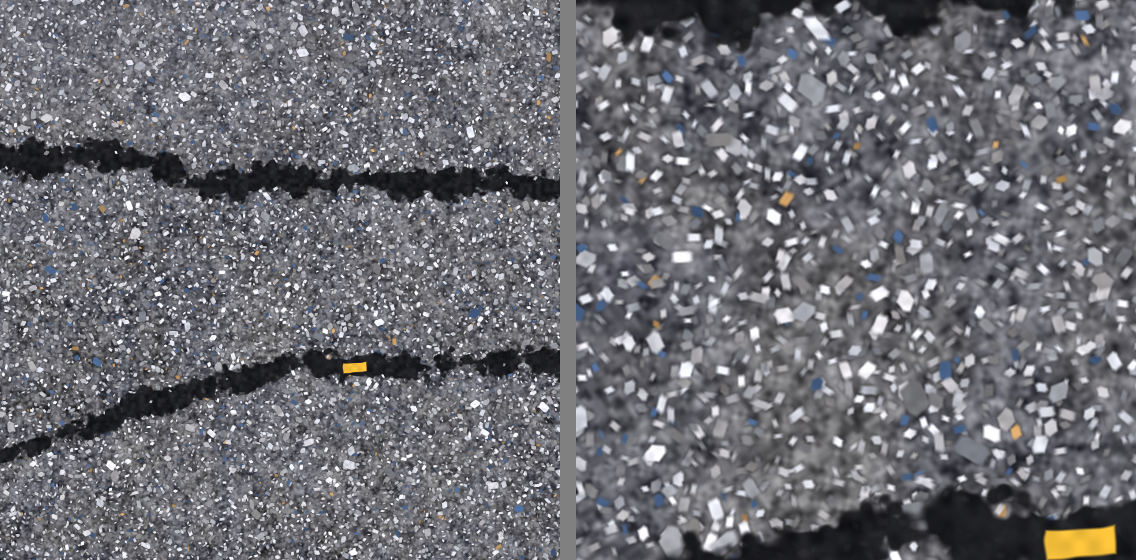
Left: the whole. Right: its middle third, enlarged.
Reproduce this texture procedurally as a Shadertoy shader.

```glsl
#define BINDER vec3(0.385, 0.385, 0.408)
#define TAR vec3(0.075, 0.077, 0.088)
#define STONE_TINT vec3(0.985, 0.988, 1.025)
#define TAN_STONE vec3(0.86, 0.68, 0.45)
#define BLUE_STONE vec3(0.27, 0.35, 0.48)
#define SCRAP_YELLOW vec3(0.96, 0.75, 0.23)
#define FINE_CELLS 112.0
#define MEDIUM_CELLS 72.0
#define COARSE_CELLS 42.0
#define EDGE_SOFTNESS 0.0013
#define CRACK_WIDTH 0.023
#define SCRAP_CENTER vec2(0.634, 0.344)

vec4 hash4(vec2 p) {
    vec4 q = fract(p.xyxy * vec4(0.1031, 0.1030, 0.0973, 0.1099));
    q += dot(q, q.wzxy + 33.33);
    return fract((q.xxyz + q.yzzw) * q.zywx);
}

float noise(vec2 p) {
    vec2 i = floor(p), f = fract(p);
    f = f * f * (3.0 - 2.0 * f);
    float low = mix(hash4(i).x, hash4(i + vec2(1, 0)).x, f.x);
    float high = mix(hash4(i + vec2(0, 1)).x, hash4(i + vec2(1, 1)).x, f.x);
    return mix(low, high, f.y);
}

vec2 rotate(vec2 p, float angle) {
    float c = cos(angle), s = sin(angle);
    return vec2(c * p.x + s * p.y, c * p.y - s * p.x);
}

float softEdge(float d) {
    float blur = max(EDGE_SOFTNESS, 0.6 / iResolution.y);
    return smoothstep(blur, -blur, d);
}

vec3 stoneColor(float tone, float kind) {
    vec3 color = tone * STONE_TINT;
    color = mix(color, BLUE_STONE * (0.6 + 0.7 * tone), step(kind, 0.045));
    color = mix(color, TAN_STONE * (0.5 + 0.5 * tone), step(0.986, kind));
    return color + vec3(0.03, 0.0, -0.03) * (kind - 0.5);
}

// Scatters angular chips, one per grid cell, over the given color
vec3 addStones(vec3 color, vec2 uv, float cells, float density, float seed) {
    vec2 cell = floor(uv * cells);
    for (int y = -1; y <= 1; y++)
    for (int x = -1; x <= 1; x++) {
        vec2 id = cell + vec2(x, y);
        vec4 place = hash4(id + seed);
        vec4 look = hash4(id + seed + 371.0);
        if (place.w > density) continue;
        vec2 radii = mix(0.27, 0.52, look.x * look.x) * vec2(1.0, mix(0.42, 0.85, look.y));
        vec2 q = rotate(uv * cells - id - place.xy, 6.2832 * place.z) / radii;
        float skew = look.y - 0.4;
        float shape = max(length(q), 1.2 * max(abs(q.x + skew * q.y), abs(q.y))) - 1.0;
        float d = shape * radii.y / cells;
        color *= 1.0 - 0.12 * smoothstep(0.003, 0.0, d);
        float tone = mix(0.44, 1.03, look.z) * (0.92 + 0.16 * noise(uv * 230.0));
        color = mix(color, stoneColor(tone, look.w), softEdge(d));
    }
    return color;
}

// Ragged dark band around a height that depends on x
float crack(vec2 p, float middle, float width, float seed) {
    float wander = 0.018 * (noise(vec2(p.x * 11.0, seed)) - 0.5);
    float ragged = 0.030 * (noise(p * vec2(30.0, 20.0) + seed) - 0.5)
                 + 0.024 * (noise(p * 72.0) - 0.5)
                 + 0.014 * (noise(p * 170.0) - 0.5);
    return smoothstep(0.006, -0.004, abs(p.y - middle - wander) + ragged - width);
}

void mainImage(out vec4 fragColor, in vec2 fragCoord) {
    vec2 uv = fragCoord / iResolution.y;

    // Mottled binder
    float mottle = 0.30 * (noise(uv * 150.0) - 0.5)
                 + 0.22 * (noise(rotate(uv, 0.6) * 290.0) - 0.5)
                 + 0.16 * (noise(uv * 48.0) - 0.5)
                 + 0.08 * (noise(uv * 7.0) - 0.5);
    vec3 color = BINDER + mottle;
    color += vec3(0.010, 0.004, -0.012) * (noise(uv * 22.0) * 2.0 - 1.0);

    // Stones from fine to coarse
    color = addStones(color, uv, FINE_CELLS, 0.62, 11.0);
    color = addStones(color, uv, MEDIUM_CELLS, 0.46, 97.0);
    color = addStones(color, uv, COARSE_CELLS, 0.12, 203.0);

    // Pale haze towards the top left
    float haze = smoothstep(0.55, 1.0, uv.y) * (1.0 - 0.6 * uv.x);
    color = mix(color, vec3(0.56, 0.55, 0.61), 0.20 * haze);

    // Two cracks filled with tar
    float upperMiddle = 0.719 - 0.046 * smoothstep(0.18, 0.42, uv.x);
    float lowerMiddle = 0.188 + 0.31 * min(uv.x, 0.52) - 0.012 * max(uv.x - 0.6, 0.0);
    float upper = crack(uv, upperMiddle, CRACK_WIDTH * (1.08 - 0.35 * uv.x), 5.0);
    float lower = crack(uv, lowerMiddle, CRACK_WIDTH * (0.55 + 0.18 * smoothstep(0.0, 0.3, uv.x)), 43.0);
    vec3 tar = TAR + 0.09 * (noise(uv * 130.0) - 0.4) + 0.06 * color;
    color = mix(color, tar, max(upper, lower));

    // Loose chips lying on top
    color = addStones(color, uv, 95.0, 0.022, 431.0);

    // Yellow scrap in the lower crack
    vec2 scrap = rotate(uv - SCRAP_CENTER, 0.07);
    vec2 scrapSize = vec2(0.0205, 0.0085) + 0.003 * (noise(uv * 90.0) - 0.5);
    vec2 outside = abs(scrap) - scrapSize;
    vec3 scrapColor = SCRAP_YELLOW * (0.92 + 0.16 * noise(uv * 120.0));
    color = mix(color, scrapColor, softEdge(max(outside.x, outside.y)));

    fragColor = vec4(clamp(color, 0.0, 1.0), 1.0);
}
```
